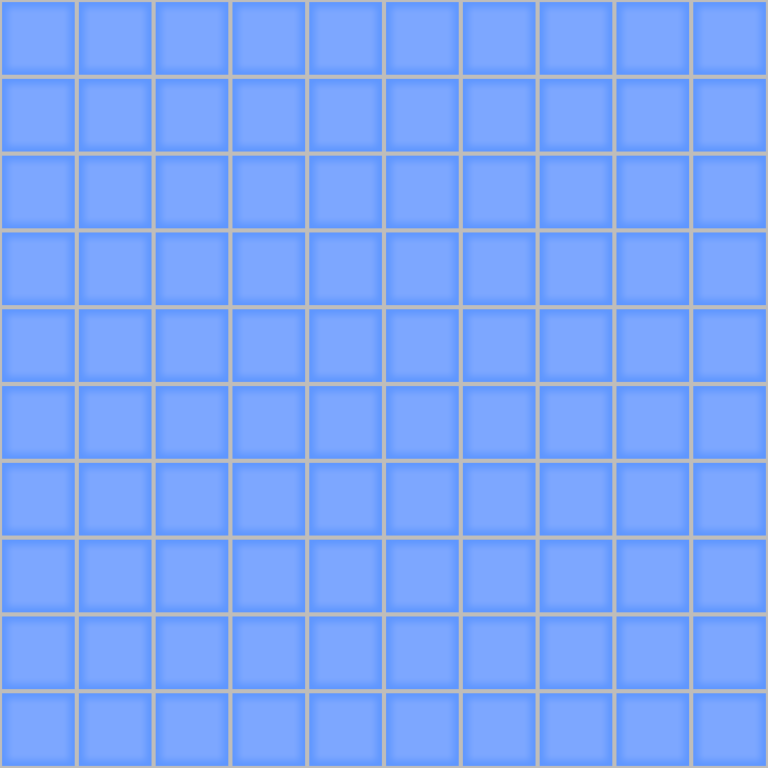
This pattern is drawn by a Shadertoy shader. Its source:

```glsl
#define TILES 10.0
#define GROUT_WIDTH 0.054
#define SHADE_REACH 0.19
#define GROUT_COLOR vec3(0.75, 0.74, 0.73)
#define EDGE_COLOR vec3(0.365, 0.587, 1.0)
#define CENTER_COLOR vec3(0.490, 0.655, 1.0)

// Distance from the nearest cell border on each axis, in cells
vec2 borderDistance(vec2 cell) {
    return 0.5 - abs(fract(cell) - 0.5);
}

// Glaze that deepens softly toward the tile rim
vec3 glazeColor(vec2 border) {
    vec2 rise = smoothstep(0.0, SHADE_REACH, border);
    return mix(EDGE_COLOR, CENTER_COLOR, rise.x * rise.y);
}

// Antialiased coverage of the straight grout lines
float groutMask(vec2 border, vec2 pixel) {
    vec2 offset = border - 0.5 * GROUT_WIDTH;
    vec2 tile = smoothstep(-0.75 * pixel, 0.75 * pixel, offset);
    return 1.0 - tile.x * tile.y;
}

void mainImage(out vec4 fragColor, in vec2 fragCoord) {
    vec2 cell = TILES * fragCoord / iResolution.xy;
    vec2 pixel = TILES / iResolution.xy;
    vec2 border = borderDistance(cell);

    vec3 color = mix(glazeColor(border), GROUT_COLOR, groutMask(border, pixel));
    fragColor = vec4(color, 1.0);
}
```
